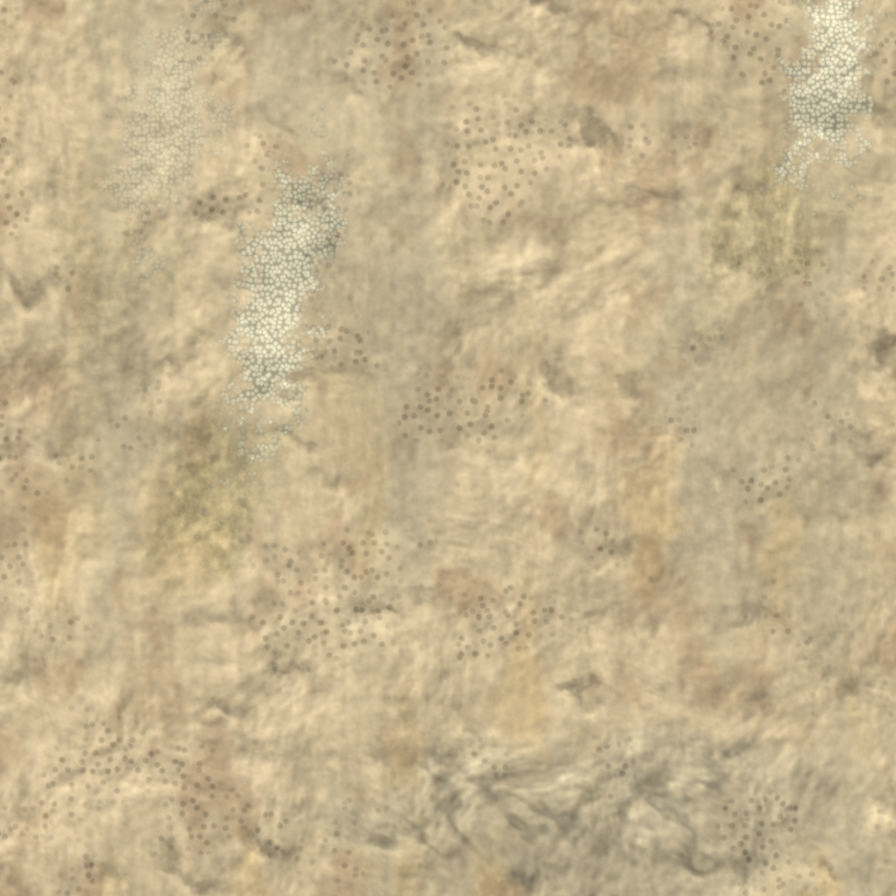
Reproduce this texture procedurally as a WebGL 2 fragment shader.

```glsl
#version 300 es
precision highp float;
// Weathered sandy plaster with lumpy relief, washed streaks, lichen and grey rock.

uniform vec2 u_resolution;
out vec4 fragColor;

const vec3 SAND = vec3(0.775, 0.702, 0.562);
const vec3 WASH = vec3(0.72, 0.665, 0.54);
const vec3 OCHRE = vec3(0.79, 0.68, 0.48);
const vec3 UMBER = vec3(0.60, 0.49, 0.37);
const vec3 LICHEN = vec3(0.82, 0.80, 0.68);
const vec3 OLIVE = vec3(0.61, 0.56, 0.41);
const vec3 ROCK = vec3(0.68, 0.635, 0.52);
const vec3 ROCK_CRACK = vec3(0.44, 0.42, 0.36);
const float LUMP_SCALE = 19.0;
const float RELIEF = 0.95;
const float LIGHT_STEP = 0.003;
const float PIT_SCALE = 11.0;
const float PIT_DEPTH = 0.27;
const float SPECK_SCALE = 70.0;
const float BEAD_SCALE = 190.0;
const vec2 LICHEN_SIZE = vec2(0.048, 0.145);
const vec2 ROCK_CENTRE = vec2(0.67, 0.07);
const vec2 ROCK_SIZE = vec2(0.25, 0.15);

float hash(vec2 p) {
    return fract(sin(dot(p, vec2(127.1, 311.7))) * 43758.545);
}

float noise(vec2 p) {
    vec2 i = floor(p), f = fract(p);
    f = f * f * (3.0 - 2.0 * f);
    return mix(mix(hash(i), hash(i + vec2(1, 0)), f.x),
               mix(hash(i + vec2(0, 1)), hash(i + vec2(1, 1)), f.x), f.y);
}

float fbm(vec2 p) {
    float sum = 0.0, amp = 0.5;
    for (int i = 0; i < 4; i++) {
        sum += amp * noise(p);
        p = mat2(1.6, 1.2, -1.2, 1.6) * p + 7.3;
        amp *= 0.5;
    }
    return sum / 0.9375;
}

float lumps(vec2 p) {
    vec2 warp = vec2(noise(p * 11.0), noise(p * 11.0 + 31.0)) - 0.5;
    return fbm((p + warp * 0.05) * LUMP_SCALE);
}

// Scattered crevices: a dark slanted hollow above a lit lip.
float crevices(vec2 p) {
    vec2 q = p * PIT_SCALE + 0.8 * (vec2(fbm(p * 32.0), fbm(p * 32.0 + 19.0)) - 0.5);
    float tone = 0.0;
    for (int y = -1; y <= 1; y++) {
        for (int x = -1; x <= 1; x++) {
            vec2 cell = floor(q) + vec2(x, y);
            float rnd = hash(cell + 3.7);
            vec2 d = q - cell - 0.5 - 0.8 * (vec2(hash(cell), hash(cell + 9.1)) - 0.5);
            d.y += (rnd - 0.6) * d.x;
            vec2 hollow = d / vec2(0.27, 0.13);
            vec2 lip = (d + vec2(0.05, 0.24)) / vec2(0.24, 0.14);
            tone += rnd * PIT_DEPTH * (0.5 * exp(-dot(lip, lip)) - exp(-dot(hollow, hollow)));
        }
    }
    return tone;
}

// Distance to the nearest jittered grain, in cells.
float grainDistance(vec2 p) {
    float nearest = 1.0;
    for (int y = -1; y <= 1; y++) {
        for (int x = -1; x <= 1; x++) {
            vec2 cell = floor(p) + vec2(x, y);
            vec2 centre = cell + 0.5 + 0.9 * (vec2(hash(cell), hash(cell + 5.3)) - 0.5);
            nearest = min(nearest, length(p - centre));
        }
    }
    return nearest;
}

void main() {
    vec2 p = gl_FragCoord.xy / u_resolution;
    float rough = fbm(p * 24.0 + 40.0) - 0.5;
    float fine = fbm(p * 100.0) - 0.5;

    // Washed vertical bands, ochre drips and brown stains
    float band = fbm(vec2(p.x * 13.0 + rough * 0.8, p.y * 1.8));
    float wash = smoothstep(0.46, 0.72, band);
    float drip = noise(vec2(p.x * 22.0 + rough * 1.5, p.y * 5.0 + 8.0));
    float low = 1.0 - smoothstep(0.4, 0.65, p.y);
    vec3 colour = mix(SAND, WASH, wash * 0.85);
    colour = mix(colour, OCHRE, smoothstep(0.65, 0.95, drip) * (0.1 + 0.4 * low));
    float stain = smoothstep(0.58, 0.76, fbm(vec2(p.x * 18.0, p.y * 12.0) + 60.0));
    colour = mix(colour, UMBER, stain * 0.35);

    // Relief lit from the upper left, with small dark specks
    vec2 toLight = LIGHT_STEP * vec2(-0.6, 0.8);
    float slope = lumps(p - toLight) - lumps(p + toLight);
    float calm = 1.0 - 0.5 * wash;
    float tone = (slope * RELIEF + crevices(p)) * calm;
    tone += 0.20 * (fbm(p * 8.0 + 15.0) - 0.5) + 0.20 * fine + 0.035;
    tone += 0.07 * (noise(vec2(p.x * 130.0, p.y * 22.0)) - 0.5);
    float speck = 1.0 - smoothstep(0.1, 0.35, grainDistance(p * SPECK_SCALE));
    tone -= 0.16 * speck * smoothstep(0.54, 0.70, fbm(p * 13.0 + 80.0));
    colour *= 1.0 + tone;

    // Grey broken rock along the foot
    float reach = length((p - ROCK_CENTRE) / ROCK_SIZE) + 2.0 * (fbm(p * 9.0 + 3.0) - 0.5);
    float rock = 1.0 - smoothstep(0.65, 1.15, reach);
    float ridge = 1.0 - abs(2.0 * fbm(vec2(p.x + p.y * 0.7, p.y) * 15.0 + 22.0) - 1.0);
    float crack = smoothstep(0.78, 1.0, ridge) * smoothstep(0.4, 0.62, fbm(p * 12.0 + 50.0));
    vec3 stone = mix(ROCK, ROCK_CRACK, crack * 0.75) * (1.0 + tone + slope * 0.8);
    colour = mix(colour, stone, rock * 0.75);

    // Leaning lichen tufts with an olive trail below
    float bead = 1.0 - smoothstep(0.1, 0.8, grainDistance(p * BEAD_SCALE));
    for (int i = -1; i <= 1; i++) {
        float k = float(i);
        vec2 d = p - vec2(0.31 + 0.37 * k + 0.25 * k * k, 0.65 + 0.03 * k + 0.25 * k * k);
        float strength = i < 0 ? 0.4 : 0.9;
        d.x -= 0.2 * d.y;
        float edge = length(d / LICHEN_SIZE) + rough * 1.5 + fine * 1.3;
        float tuft = 1.0 - smoothstep(0.45, 1.25, edge);
        vec2 below = d + vec2(0.03, 0.19);
        float trail = 1.0 - smoothstep(0.3, 1.2, length(below / vec2(0.075, 0.13)) + rough * 1.6);
        colour = mix(colour, OLIVE * (1.0 + tone + fine * 0.5), trail * strength * 0.65);
        vec3 crust = LICHEN * (0.84 + 0.28 * bead + slope * 1.1 + rough * 0.5);
        colour = mix(colour, crust, tuft * strength);
    }

    fragColor = vec4(clamp(colour, 0.0, 1.0), 1.0);
}
```
